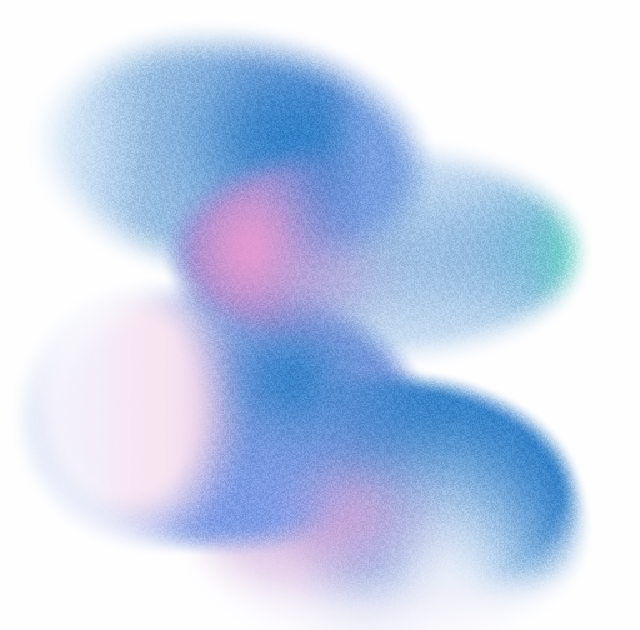
This background is drawn by a Shadertoy shader. Its source:

```glsl
// Four overlapping blurred ellipses in blue, pink and teal on white, with fine grain.

const vec3 WHITE      = vec3(0.995, 0.995, 1.0);
const vec3 DEEP_BLUE  = vec3(0.21, 0.51, 0.79);
const vec3 SKY        = vec3(0.61, 0.75, 0.89);
const vec3 ICE        = vec3(0.85, 0.91, 0.97);
const vec3 PERIWINKLE = vec3(0.46, 0.60, 0.86);
const vec3 VIOLET     = vec3(0.42, 0.54, 0.83);
const vec3 PINK       = vec3(0.88, 0.60, 0.82);
const vec3 ORCHID     = vec3(0.80, 0.65, 0.85);
const vec3 BLUSH      = vec3(0.97, 0.90, 0.95);
const vec3 MIST       = vec3(0.95, 0.94, 0.98);
const vec3 TEAL       = vec3(0.42, 0.82, 0.79);

float hash(vec2 p) {
    return fract(sin(dot(p, vec2(12.9898, 78.233))) * 43758.5453);
}

// Coverage of a tilted ellipse whose edge fades over +-blur.
float softEllipse(vec2 p, vec2 center, vec2 radii, float tilt, float blur) {
    float c = cos(tilt), s = sin(tilt);
    vec2 q = mat2(c, -s, s, c) * (p - center);
    float k = length(q / radii);
    float d = k * (k - 1.0) / max(length(q / (radii * radii)), 1e-4);
    return 1.0 - smoothstep(-blur, blur, d);
}

// Gaussian falloff, 1 at the center.
float glow(vec2 p, vec2 center, vec2 radii) {
    vec2 q = (p - center) / radii;
    return exp(-dot(q, q));
}

// Falls from 1 to 0 as x goes from a to b.
float fadeOut(float a, float b, float x) {
    return 1.0 - smoothstep(a, b, x);
}

// Upper left: pale to deep blue, then periwinkle.
vec3 upperLeftColor(vec2 p) {
    vec3 col = mix(ICE, SKY, smoothstep(0.08, 0.26, p.x));
    col = mix(col, PERIWINKLE, smoothstep(0.26, 0.56, p.x));
    col = mix(col, DEEP_BLUE, glow(p, vec2(0.465, 0.785), vec2(0.15, 0.12)));
    return mix(col, vec3(0.47, 0.63, 0.88), smoothstep(0.50, 0.60, p.x));
}

// Right: sky band with a teal tip.
vec3 rightColor(vec2 p) {
    float band = glow(p, vec2(0.70, 0.60), vec2(0.6, 0.125));
    vec3 col = mix(ICE, SKY, band);
    col = mix(col, vec3(0.47, 0.71, 0.85), 0.8 * glow(p, vec2(0.85, 0.61), vec2(0.09)));
    return mix(col, TEAL, glow(p, vec2(0.92, 0.60), vec2(0.065, 0.11)));
}

// Lower left: a blush lobe turning into periwinkle.
vec3 lowerLeftColor(vec2 p) {
    vec3 lobe = mix(MIST, BLUSH, smoothstep(0.12, 0.24, p.x));
    lobe = mix(lobe, ORCHID, 0.5 * smoothstep(0.25, 0.38, p.x));
    float t = length((p - vec2(0.198, 0.358)) / vec2(0.172, 0.22));
    vec3 body = mix(VIOLET + 0.07, PERIWINKLE, smoothstep(0.18, 0.36, p.y));
    body = mix(body, vec3(0.56, 0.69, 0.89), smoothstep(0.42, 0.54, p.y));
    return mix(lobe, body, smoothstep(0.6, 1.25, t));
}

// Lower right: deep blue rim around a pale base, pink to the left.
vec3 lowerRightColor(vec2 p) {
    float rim = length((p - vec2(0.70, 0.034)) / vec2(0.238, 0.317));
    vec3 col = mix(vec3(0.91, 0.94, 0.98), DEEP_BLUE, smoothstep(0.1, 1.1, rim));
    col = mix(col, PERIWINKLE, 0.6 * fadeOut(0.50, 0.72, p.x));
    float corner = fadeOut(0.45, 0.66, p.x) * fadeOut(0.10, 0.27, p.y);
    col = mix(col, vec3(0.92, 0.86, 0.94), corner);
    col = mix(col, ORCHID, 0.9 * glow(p, vec2(0.53, 0.185), vec2(0.12, 0.085)));
    return mix(col, MIST, 0.8 * fadeOut(0.02, 0.11, p.y));
}

void mainImage(out vec4 fragColor, in vec2 fragCoord) {
    vec2 p = fragCoord / iResolution.y;

    // Ellipse coverages
    float lowerLeftBlur = mix(0.065, 0.03, smoothstep(0.1, 0.35, p.x));
    float lowerRightBlur = mix(0.055, 0.022, smoothstep(0.06, 0.25, p.y));
    float upperLeft  = softEllipse(p, vec2(0.370, 0.753), vec2(0.290, 0.174), -0.12, 0.042);
    float right      = softEllipse(p, vec2(0.598, 0.599), vec2(0.314, 0.161), 0.0, 0.032);
    float lowerLeft  = softEllipse(p, vec2(0.370, 0.339), vec2(0.290, 0.196), 0.0, lowerLeftBlur);
    float lowerRight = softEllipse(p, vec2(0.610, 0.200), vec2(0.301, 0.198), 0.0, lowerRightBlur);

    // Bodies, back to front
    vec3 lowerLeftTone = lowerLeftColor(p);
    vec3 col = mix(WHITE, rightColor(p), right);
    col = mix(col, upperLeftColor(p), upperLeft);
    col = mix(col, lowerLeftTone, lowerLeft);
    col = mix(col, lowerRightColor(p), lowerRight);

    // Translucent overlaps
    col = mix(col, lowerLeftTone, lowerLeft * fadeOut(0.40, 0.60, p.x));
    float pinkCore = glow(p, vec2(0.40, 0.605), vec2(0.115, 0.125));
    vec3 overlap = mix(VIOLET, PINK, pinkCore);
    col = mix(col, overlap, right * fadeOut(0.40, 0.62, p.x));
    col = mix(col, ORCHID, 0.45 * glow(p, vec2(0.52, 0.565), vec2(0.09, 0.06)));
    col = mix(col, DEEP_BLUE, 0.9 * glow(p, vec2(0.463, 0.398), vec2(0.075, 0.07)));

    // Grain, strongest where the colour is
    float grain = hash(floor(p * 504.0)) - 0.5;
    col += grain * 0.09 * smoothstep(0.0, 0.4, 1.0 - col.r);

    fragColor = vec4(clamp(col, 0.0, 1.0), 1.0);
}
```
